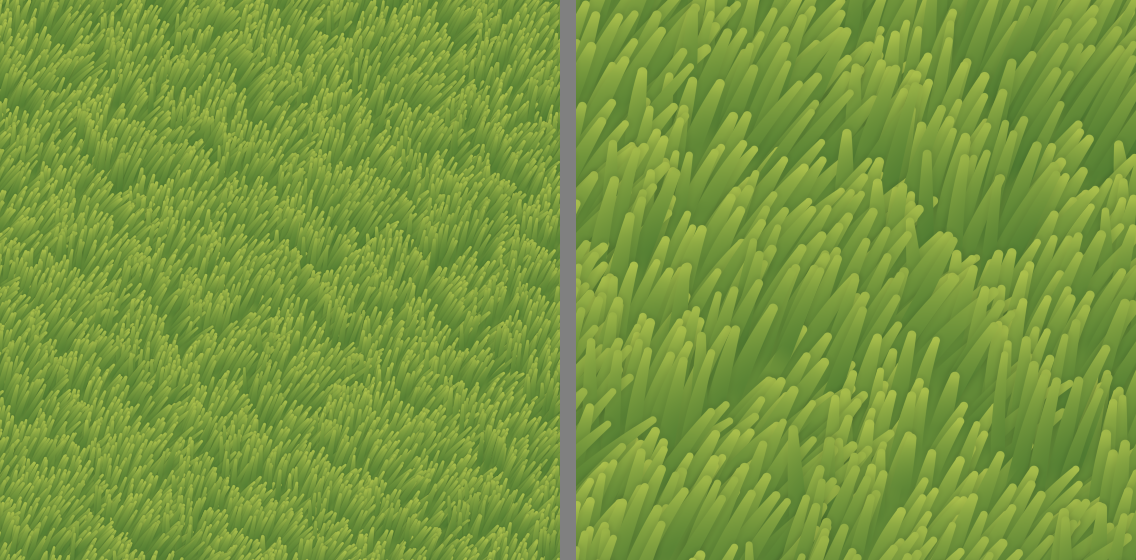
Left: the whole. Right: its middle third, enlarged.
Give the GLSL for this texture, as a Shadertoy shader.

```glsl
// A meadow of slender, rounded grass blades gathered in fanning tufts.
// Blades grow from a jittered grid and are painted from the back rows
// to the front ones, each shading from a dark root to a pale tip.

const vec3 ROOT_GREEN = vec3(0.33, 0.50, 0.20);
const vec3 TIP_GREEN = vec3(0.68, 0.76, 0.30);
const vec2 BLADE_CELL = vec2(0.0145, 0.012);
const vec2 TUFT_COUNT = vec2(6.0, 7.5);
const float HALF_WIDTH = 0.0043;

vec3 hash3(vec2 p) {
    vec3 q = fract(vec3(p.xyx) * vec3(0.1031, 0.1030, 0.0973));
    q += dot(q, q.yxz + 33.33);
    return fract((q.xxy + q.yzz) * q.zyx);
}

// Layered sines bend the tuft borders.
vec2 warp(vec2 p) {
    return vec2(sin(p.y * 17.0 + 2.0 * sin(p.x * 9.0)),
                sin(p.x * 27.0 + 2.0 * sin(p.y * 11.0)) + 0.6 * sin(p.x * 61.0 + p.y * 23.0)) * 0.3;
}

// Position inside a tuft (-0.5 to 0.5) in xy, random strength in z.
vec3 tuftAt(vec2 root, vec2 count) {
    vec2 p = root * count + warp(root);
    float row = floor(p.y);
    p.x += hash3(vec2(row, 7.0) + 50.0).x * 3.0;
    return vec3(fract(p) - 0.5, hash3(vec2(floor(p.x), row) + 90.0).y);
}

// Coordinates along a leaning, bowed blade: x across, y from the root up.
vec2 bladeSpace(vec2 p, float lean, float bend, float len) {
    vec2 axis = vec2(sin(lean), cos(lean));
    float along = dot(p, axis);
    float across = dot(p, vec2(axis.y, -axis.x));
    float t = clamp(along / len, 0.0, 1.0);
    return vec2(across - bend * len * t * t, along);
}

// Signed distance to a tapering blade with a round end.
float bladeDistance(vec2 q, float len, float halfWidth) {
    float t = clamp(q.y / len, 0.0, 1.0);
    float w = halfWidth * mix(1.25, 0.6, t * t);
    return length(vec2(q.x, q.y - t * len)) - w;
}

vec3 grassColor(float tone) {
    return mix(ROOT_GREEN, TIP_GREEN, clamp(tone, -0.06, 1.06));
}

// Paints one blade, with its thin soft shadow, over the color behind it.
vec3 paintBlade(vec3 behind, vec2 uv, vec2 cell, float pixel) {
    vec3 rnd = hash3(cell + 200.0);
    vec3 vary = hash3(cell + 431.0);
    vec2 root = (cell + rnd.xy) * BLADE_CELL;
    vec3 tuft = tuftAt(root, TUFT_COUNT);

    // Low blades of a tuft are long and dark, its crown is short.
    float low = smoothstep(0.4, -0.5, tuft.y) * mix(0.45, 1.0, tuft.z);
    float len = mix(0.044, 0.078, low) + 0.014 * (rnd.z - 0.5);
    float lean = 0.38 + 0.66 * tuft.x + 0.36 * (vary.x - 0.5);
    vec2 q = bladeSpace(uv - root, lean, 0.12 * vary.y, len);
    float d = bladeDistance(q, len, HALF_WIDTH * mix(0.8, 1.15, vary.z));

    float t = clamp(q.y / len, 0.0, 1.0);
    float rootFade = smoothstep(0.0, 0.3, t);
    float tone = 0.17 + 0.68 * t * t + 0.07 * smoothstep(0.8, 1.0, t);
    tone += 0.12 * (vary.y - 0.5) - 0.21 * low;
    tone -= 0.04 * clamp(q.x / HALF_WIDTH, -1.0, 1.0);

    float shadow = 0.035 * rootFade * (1.0 - smoothstep(0.0, 0.004, d));
    float cover = rootFade * (1.0 - smoothstep(-0.7 * pixel, 0.7 * pixel, d));
    return mix(behind * (1.0 - shadow), grassColor(tone), cover);
}

void mainImage(out vec4 fragColor, in vec2 fragCoord) {
    vec2 uv = fragCoord / iResolution.y;
    float pixel = 1.0 / iResolution.y;
    vec2 home = floor(uv / BLADE_CELL);
    vec3 color = grassColor(0.15);

    // Back to front: rows run downward, columns left to right.
    for (int row = 1; row >= -8; row--) {
        for (int column = -6; column <= 2; column++) {
            color = paintBlade(color, uv, home + vec2(column, row), pixel);
        }
    }
    fragColor = vec4(color, 1.0);
}
```
